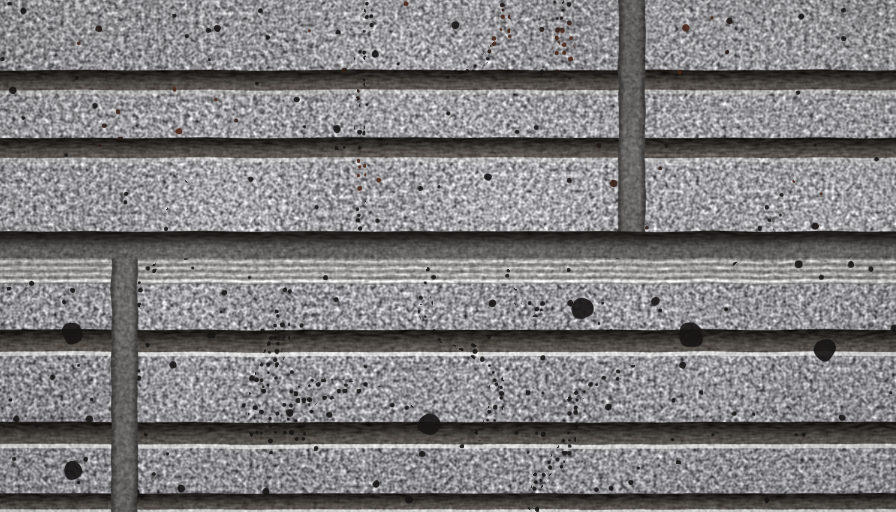
Reproduce this texture procedurally as a WebGL 1 fragment shader.

```glsl
precision highp float;
uniform vec2 u_resolution;

#define BED_TOP 0.452
#define BED_BOTTOM 0.505
#define RIB_HEIGHT 0.050
#define RIB_COUNT 4.0
#define UPPER_JOINT 1.234
#define LOWER_JOINT 0.243
#define JOINT_HALF_WIDTH 0.026
#define LIP_HEIGHT 0.008
#define GRAIN_CONTRAST 0.46
#define PORE_DENSITY 0.16
#define TRAIL_DENSITY 0.60

const vec3 FACE = vec3(0.605, 0.602, 0.615);
const vec3 LIP = vec3(0.86, 0.86, 0.85);
const vec3 MORTAR = vec3(0.40, 0.395, 0.39);
const vec3 RECESS = vec3(0.35, 0.33, 0.31);
const vec3 SHADOW = vec3(0.11, 0.10, 0.09);
const vec3 PIT = vec3(0.09, 0.08, 0.08);
const vec3 RUST = vec3(0.30, 0.15, 0.09);

vec2 hash2(vec2 p) {
  vec3 q = fract(p.xyx * vec3(0.1031, 0.1030, 0.0973));
  q += dot(q, q.yzx + 33.33);
  return fract((q.xx + q.yz) * q.zy);
}

float corner(vec2 cell, vec2 offset, vec2 f) {
  return dot(hash2(cell + offset) * 2.0 - 1.0, f - offset);
}

float gradientNoise(vec2 p) {
  vec2 i = floor(p), f = p - i;
  vec2 u = f * f * f * (f * (f * 6.0 - 15.0) + 10.0);
  float a = mix(corner(i, vec2(0, 0), f), corner(i, vec2(1, 0), f), u.x);
  float b = mix(corner(i, vec2(0, 1), f), corner(i, vec2(1, 1), f), u.x);
  return mix(a, b, u.y);
}

float band(float v, float lo, float hi, float soft) {
  return smoothstep(lo - soft, lo + soft, v) - smoothstep(hi - soft, hi + soft, v);
}

// One randomly sized hole per occupied grid cell
float pores(vec2 p, float frequency, float density, float radius, float soft) {
  vec2 q = p * frequency, cell = floor(q);
  vec2 place = hash2(cell + frequency), kind = hash2(cell + 71.0 + frequency);
  float r = radius * frequency * (0.55 + 0.6 * kind.y);
  float d = length(q - cell - mix(vec2(0.25), vec2(0.75), place));
  d += 0.35 * r * gradientNoise(q * 0.7 / r);
  float s = soft * frequency;
  return step(kind.x, density) * (1.0 - smoothstep(r - s, r + s, d));
}

// Chains of small pits along wandering lines
float trailMask(vec2 p, float lower) {
  float ridge = 1.0 - smoothstep(0.02, 0.06, abs(gradientNoise(p * 3.6 + 8.0)));
  float patches = smoothstep(0.0, 0.22, gradientNoise(p * 2.3 + 19.0));
  float seam = abs(p.x - 0.707 - 0.03 * gradientNoise(p * 9.0));
  float crack = (1.0 - smoothstep(0.006, 0.014, seam)) * (1.0 - lower);
  return max(ridge * patches, crack);
}

void main() {
  float soft = 0.8 / u_resolution.y;
  vec2 p = gl_FragCoord.xy / u_resolution.y;
  p.y = 1.0 - p.y;
  float lower = step(BED_TOP + 0.02, p.y);
  float y = p.y + 0.003 * gradientNoise(p * vec2(9.0, 2.0));

  // Grain and slow stains
  float grain = gradientNoise(p * 95.0) + 0.9 * gradientNoise(p * 170.0 + 40.0);
  float stain = gradientNoise(p * 4.0 + 5.0);
  float streak = gradientNoise(p * vec2(45.0, 190.0));
  vec3 color = FACE - 0.035 * lower * vec3(1.0, 1.0, 0.8);
  color += GRAIN_CONTRAST * grain + 0.07 * stain;

  // Fine ribs along the head of the lower course
  float rib = (y - BED_BOTTOM) / RIB_HEIGHT;
  float crest = 0.5 - 0.5 * cos(6.2832 * RIB_COUNT * rib);
  crest *= 0.62 + 0.38 * smoothstep(0.65, 0.85, rib) + 0.8 * streak;
  vec3 ribColor = mix(MORTAR + 0.08, LIP, crest) + 0.2 * grain;
  color = mix(color, ribColor, band(y, BED_BOTTOM, BED_BOTTOM + RIB_HEIGHT, soft));

  // Long grooves with a shadow above and a lit lip below
  for (int i = 0; i < 3; i++) {
    float k = float(i);
    if (lower < 0.5 && i == 2) break;
    float top = mix(0.137 + 0.1324 * k, 0.644 + 0.2009 * k - 0.0205 * k * k, lower);
    float height = mix(0.039, 0.0434 - 0.012 * step(1.5, k), lower);
    float depth = (y - top) / height;
    vec3 inside = mix(SHADOW, RECESS, smoothstep(0.0, 0.9, depth));
    inside += 0.13 * streak + 0.12 * grain * depth;
    color = mix(color, inside, band(y, top, top + height, soft));
    float lit = band(y, top + height, top + height + LIP_HEIGHT, soft);
    color = mix(color, LIP + 0.15 * grain, lit * mix(0.4, 0.9, lower));
  }

  // Holes in three sizes, some rusty
  float trail = trailMask(p, lower);
  float pits = pores(p, 75.0, 0.012 + TRAIL_DENSITY * trail, 0.0045, soft);
  pits = max(pits, pores(p, 13.0, PORE_DENSITY, 0.0072, soft));
  pits = max(pits, pores(p, 4.0, 0.16 * lower, 0.021, soft));
  float rust = smoothstep(0.05, 0.3, gradientNoise(p * 7.0 + 3.0)) * (1.0 - lower);
  color = mix(color, mix(PIT, RUST, rust), 0.92 * pits);

  // Upright joint, shifted between courses
  float joint = mix(UPPER_JOINT, LOWER_JOINT, lower);
  float across = (p.x - joint + 0.005 * gradientNoise(p * 22.0)) / JOINT_HALF_WIDTH;
  vec3 mortar = MORTAR + 0.14 * grain + 0.08 * stain;
  vec3 upright = mortar * (1.0 - 0.4 * smoothstep(0.45, 1.0, abs(across)));
  color = mix(color, upright, band(across, -1.0, 1.0, soft / JOINT_HALF_WIDTH));

  // Level bed in the shade of the upper course
  float bedDepth = (y - BED_TOP) / (BED_BOTTOM - BED_TOP);
  vec3 bed = mix(SHADOW, mortar * 0.93, smoothstep(0.05, 0.75, bedDepth)) + 0.08 * streak;
  color = mix(color, bed, band(y, BED_TOP, BED_BOTTOM, soft));

  // Light falls off towards the corners
  vec2 fromCentre = gl_FragCoord.xy / u_resolution - 0.5;
  color *= 1.05 - 0.32 * dot(fromCentre, fromCentre);
  gl_FragColor = vec4(clamp(color, 0.0, 1.0), 1.0);
}
```
